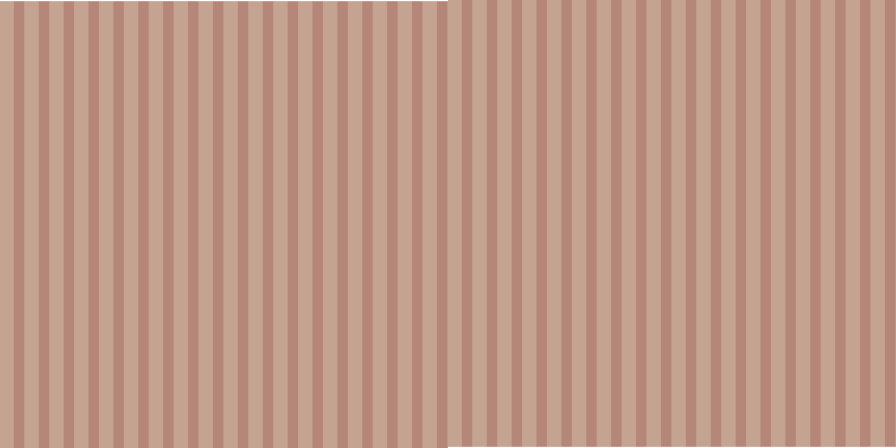
This pattern is drawn by a Shadertoy shader. Its source:

```glsl
const float STRIPES = 36.0;         // repeats across the canvas
const float BAND_CENTER = 0.765;    // dark band position within a repeat
const float BAND_WIDTH = 0.42;      // dark band share of a repeat
const float EDGE_GAP = 0.0026;      // bare strip height, in canvas heights
const float SEAM_X = 0.5;           // where the two panels meet
const vec3 SAND = vec3(0.77, 0.64, 0.57);
const vec3 CLAY = vec3(0.71, 0.53, 0.47);
const vec3 BARE = vec3(1.0);

// Coverage of a shape whose signed distance is negative inside
float coverage(float dist, float pixel) {
    return clamp(0.5 - dist / pixel, 0.0, 1.0);
}

// One vertical dark band per repeat
float bandMask(float x, float pixel) {
    float offset = fract(x - BAND_CENTER + 0.5) - 0.5;
    return coverage(abs(offset) - 0.5 * BAND_WIDTH, pixel);
}

// The left panel sits slightly low and the right panel slightly high
float gapMask(vec2 uv, vec2 pixel) {
    float top = coverage(1.0 - EDGE_GAP - uv.y, pixel.y);
    float bottom = coverage(uv.y - EDGE_GAP, pixel.y);
    float rightPanel = coverage(SEAM_X - uv.x, pixel.x);
    return mix(top, bottom, rightPanel);
}

void mainImage(out vec4 fragColor, in vec2 fragCoord) {
    vec2 uv = fragCoord / iResolution.xy;
    vec2 pixel = 1.0 / iResolution.xy;

    // Striped cloth
    float band = bandMask(uv.x * STRIPES, pixel.x * STRIPES);
    vec3 color = mix(SAND, CLAY, band);

    // Bare strips left by the panel offset
    color = mix(color, BARE, gapMask(uv, pixel));

    fragColor = vec4(color, 1.0);
}
```
